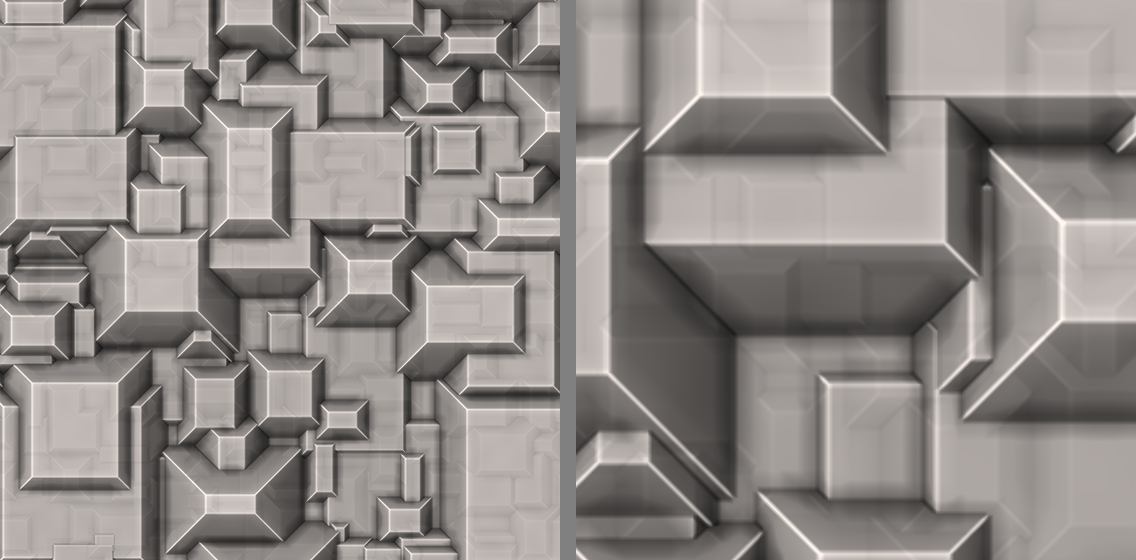
Left: the whole. Right: its middle third, enlarged.
Reproduce this texture procedurally as a three.js fragment shader.

```glsl
varying vec2 vUv;

#define PLATE_GRID 4.0
#define BLOCK_GRID 5.5
#define SLAB_GRID 9.0
#define RELIEF_GRID 12.0
#define RELIEF_DEPTH 0.09
#define EDGE_WIDTH 0.003
#define SHADE_WIDTH 0.013
#define FLAT_LIGHT 0.72
#define RIDGE_GLOW 0.22
#define CREASE_DARK 0.22
#define STEEL_TINT vec3(1.0, 0.963, 0.942)

vec4 hash4(vec2 cell) {
  vec4 q = fract(cell.xyxy * vec4(0.1031, 0.1030, 0.0973, 0.1099));
  q += dot(q, q.wzxy + 33.33);
  return fract((q.xxyz + q.yzzw) * q.zywx);
}

// Highest of the scattered 45 degree frustums, one per grid cell.
// Half sizes and tops are ranges in cell units.
float frustums(vec2 p, float grid, vec2 halfRange, vec2 topRange, float seed) {
  vec2 q = p * grid;
  vec2 home = floor(q);
  float height = 0.0;
  for (int j = -1; j <= 1; j++) {
    for (int i = -1; i <= 1; i++) {
      vec2 cell = home + vec2(float(i), float(j));
      vec4 rnd = hash4(cell + seed);
      vec2 center = cell + 0.2 + 0.6 * rnd.xy;
      vec2 halfSize = mix(halfRange.xx, halfRange.yy, rnd.zw);
      float top = mix(topRange.x, topRange.y, fract(7.3 * (rnd.x + rnd.w)));
      vec2 outside = abs(q - center) - halfSize;
      height = max(height, top - max(0.0, max(outside.x, outside.y)));
    }
  }
  return height / grid;
}

float heightAt(vec2 p) {
  float plates = frustums(p, PLATE_GRID, vec2(0.28, 0.55), vec2(0.0, 0.24), 17.0);
  float blocks = frustums(p, BLOCK_GRID, vec2(0.08, 0.46), vec2(-0.1, 0.52), 53.0);
  float slabs = frustums(p, SLAB_GRID, vec2(0.06, 0.48), vec2(-0.1, 0.5), 91.0);
  float relief = frustums(p, RELIEF_GRID, vec2(0.1, 0.5), vec2(0.0, 0.4), 131.0);
  return max(plates, max(blocks, slabs)) + RELIEF_DEPTH * relief;
}

void main() {
  vec2 p = vUv;
  float h = heightAt(p);

  // Slope and fine curvature
  vec2 e = vec2(EDGE_WIDTH, 0.0);
  float right = heightAt(p + e.xy);
  float left = heightAt(p - e.xy);
  float up = heightAt(p + e.yx);
  float down = heightAt(p - e.yx);
  vec2 slope = vec2(right - left, up - down) / (2.0 * EDGE_WIDTH);
  float fineBend = (right + left + up + down - 4.0 * h) / EDGE_WIDTH;

  // Broad curvature for soft occlusion
  vec2 d = vec2(SHADE_WIDTH, -SHADE_WIDTH);
  float around = heightAt(p + d.xx) + heightAt(p + d.yy)
               + heightAt(p + d.xy) + heightAt(p + d.yx);
  float broadBend = (around - 4.0 * h) / SHADE_WIDTH;

  // Faces lit from the upper left, higher parts lighter
  float light = FLAT_LIGHT + 1.5 * (h - 0.05);
  light += dot(slope, vec2(0.13, -0.065)) - dot(abs(slope), vec2(0.23, 0.235));

  // Dark creases and worn bright ridges
  light *= exp(-CREASE_DARK * (max(broadBend, 0.0) + max(fineBend, 0.0)));
  light += RIDGE_GLOW * min(max(-fineBend, 0.0), 2.0);
  light += 0.025 * max(-broadBend, 0.0);

  // Faint brushed streaks
  light += 0.008 * sin(p.x * 83.0 + 2.0 * sin(p.y * 19.0)) * sin(p.y * 61.0);

  gl_FragColor = vec4(clamp(light, 0.06, 1.0) * STEEL_TINT, 1.0);
}
```
